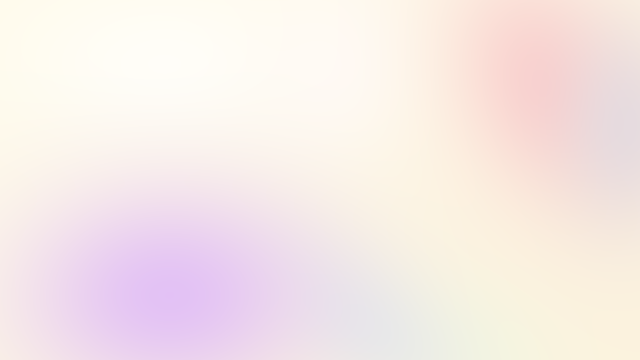
A Shadertoy shader for this background:

```glsl
// Soft pastel backdrop: cream ground with blurred white, violet, mint, rose and grey glows.

// Gaussian ellipse, leaning sideways by "lean" per unit of height
float glow(vec2 p, vec2 center, vec2 radius, float lean) {
    vec2 d = p - center;
    d.x -= lean * d.y;
    d /= radius;
    return exp(-dot(d, d));
}

void mainImage(out vec4 fragColor, in vec2 fragCoord) {
    vec2 uv = fragCoord / iResolution.xy;

    // Cream ground, slightly deeper toward the lower right
    float warmth = smoothstep(0.0, 1.0, 0.5 * (uv.x + 1.0 - uv.y));
    vec3 color = mix(vec3(0.998, 0.982, 0.918), vec3(0.985, 0.952, 0.872), warmth);

    // White light at the upper left, with a faint blush on its right side
    color = mix(color, vec3(1.0, 0.996, 0.978), 0.9 * glow(uv, vec2(0.26, 0.82), vec2(0.24, 0.24), 0.0));
    color = mix(color, vec3(1.0, 0.980, 0.965), 0.8 * glow(uv, vec2(0.52, 0.82), vec2(0.13, 0.26), 0.0));

    // Mint and blue-grey haze along the bottom
    color = mix(color, vec3(0.950, 0.965, 0.880), 0.75 * glow(uv, vec2(0.73, 0.03), vec2(0.13, 0.20), -0.2));
    color = mix(color, vec3(0.900, 0.918, 0.915), 0.85 * glow(uv, vec2(0.58, 0.09), vec2(0.13, 0.24), -0.3));

    // Violet pool at the lower left
    color = mix(color, vec3(0.885, 0.750, 0.962), 0.96 * glow(uv, vec2(0.265, 0.18), vec2(0.225, 0.29), 0.0));

    // Rose cloud leaning toward the lower right, shaded grey at the edge
    color = mix(color, vec3(0.975, 0.795, 0.795), 0.88 * glow(uv, vec2(0.855, 0.76), vec2(0.145, 0.33), -0.12));
    color = mix(color, vec3(0.880, 0.850, 0.880), 0.80 * glow(uv, vec2(0.98, 0.65), vec2(0.10, 0.27), 0.0));

    fragColor = vec4(color, 1.0);
}
```
